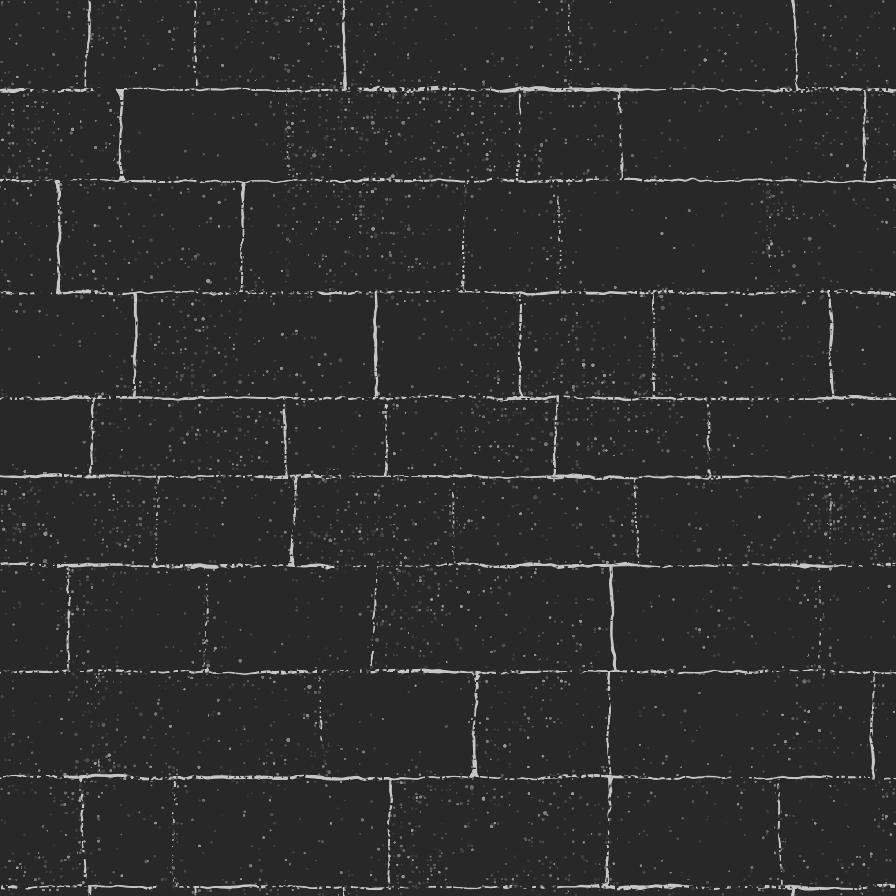
This texture is drawn by a WebGL 1 fragment shader. Its source:

```glsl
precision highp float;

// Dark stone wall: nine uneven courses of five blocks, laid in running bond.
// Thin, chalky joints are broken up by grain, and pale dust gathers in
// patches and along the joints. Everything wraps at the canvas edges.

uniform vec2 u_resolution;

float hash(vec2 p) {
  return fract(sin(dot(p, vec2(127.1, 311.7))) * 43758.5);
}

// Value noise that repeats after n cells, one canvas wide
float noise(vec2 uv, float n) {
  vec2 i = floor(uv * n), f = fract(uv * n);
  f = f * f * (3.0 - 2.0 * f);
  vec2 a = mod(i, n), b = mod(i + 1.0, n);
  return mix(mix(hash(a), hash(vec2(b.x, a.y)), f.x),
             mix(hash(vec2(a.x, b.y)), hash(b), f.x), f.y);
}

// Height of the bed joint below a course: even spacing plus gentle unevenness
float bedHeight(float course) {
  float t = course * 6.28319 / 9.0;
  return 0.0175 + course / 9.0 + 0.0104 * sin(t) - 0.006 * sin(2.0 * t)
       - 0.0074 * cos(2.0 * t) + 0.005 * sin(3.0 * t);
}

// Soft-edged line of half width w at distance d
float line(float d, float w, float soft) {
  return 1.0 - smoothstep(w, w + soft, d);
}

// Scattered round specks; chance is the share of cells that hold one
float specks(vec2 uv, float n, float chance, float pixel) {
  vec2 cell = mod(floor(uv * n), n);
  vec2 center = 0.3 + 0.4 * vec2(hash(cell + 7.3), hash(cell + 19.7));
  float radius = 0.12 + 0.22 * hash(cell + 31.1);
  float dotShape = line(length(fract(uv * n) - center), radius, max(0.15, pixel * n * 0.7));
  float glow = hash(cell + 43.9);
  return dotShape * step(hash(cell + 3.1), chance) * (0.1 + 0.65 * glow * glow);
}

void main() {
  vec2 uv = gl_FragCoord.xy / u_resolution.y;
  float pixel = 1.0 / u_resolution.y;
  float soft = max(0.0012, pixel);

  // Rough the joints up slightly
  vec2 p = uv + 0.004 * (vec2(noise(uv, 28.0), noise(uv + 0.37, 28.0)) - 0.5)
              + 0.0025 * (vec2(noise(uv, 120.0), noise(uv + 0.61, 120.0)) - 0.5);
  float grain = noise(uv + 0.13, 400.0);

  // Find the course
  float course = -1.0;
  for (int i = 0; i < 10; i++) {
    if (p.y > bedHeight(float(i))) course = float(i);
  }
  float low = bedHeight(course);
  float bed = min(p.y - low, bedHeight(course + 1.0) - p.y);
  float row = mod(course, 9.0);

  // Bed joints
  float swell = noise(uv + 0.21, 19.0);
  float bedStrength = 0.35 + 0.8 * noise(uv + 0.47, 27.0);
  float mortar = line(bed, 0.0002 + 0.0018 * swell * swell, soft)
               * smoothstep(0.0, 0.25, bedStrength - grain);
  float dustNear = 0.35 * exp(-bed / 0.004) * swell;

  // Upright joints, each with its own place, lean and wear
  float blockTone = 0.5;
  float patches = noise(uv + 0.71, 42.0);
  for (int k = -1; k < 7; k++) {
    vec2 id = vec2(mod(float(k), 5.0) + 11.0, row + 3.0);
    float wear = hash(id + 5.7);
    float x = (float(k) + 0.25 + 0.5 * mod(row, 2.0) + 0.7 * (hash(id) - 0.5)) / 5.0;
    x += 0.08 * (hash(id + 2.3) - 0.5) * (p.y - low);
    if (p.x > x) blockTone = hash(id + 9.1);

    float d = abs(p.x - x);
    float flare = 0.005 * exp(-bed / 0.006) * smoothstep(0.4, 1.0, hash(id + 13.3));
    float strength = 0.95 - 0.65 * wear + 0.4 * (patches - 0.4);
    float upright = line(d, 0.0002 + 0.0012 * (1.0 - wear) * patches + flare, soft)
                  * smoothstep(0.0, 0.25, strength - grain);
    mortar = max(mortar, upright);

    // A few worn joints shed a broad smear of dust
    float spread = mix(0.003, 0.011, smoothstep(0.85, 0.95, wear));
    dustNear += 0.4 * exp(-d / spread) * (0.3 + 0.7 * patches);
  }

  // Dust over the block faces
  float drift = noise(uv + 0.29, 6.0) * noise(uv + 0.53, 23.0);
  float chance = 0.015 + 0.28 * drift * (0.2 + 1.3 * blockTone) + dustNear;
  float dust = max(specks(uv, 240.0, chance, pixel),
                   specks(uv + 0.417, 170.0, 0.25 * chance, pixel));

  vec3 stone = vec3(0.157);
  vec3 chalk = vec3(0.77, 0.78, 0.77);
  gl_FragColor = vec4(mix(stone, chalk, max(mortar, dust)), 1.0);
}
```
